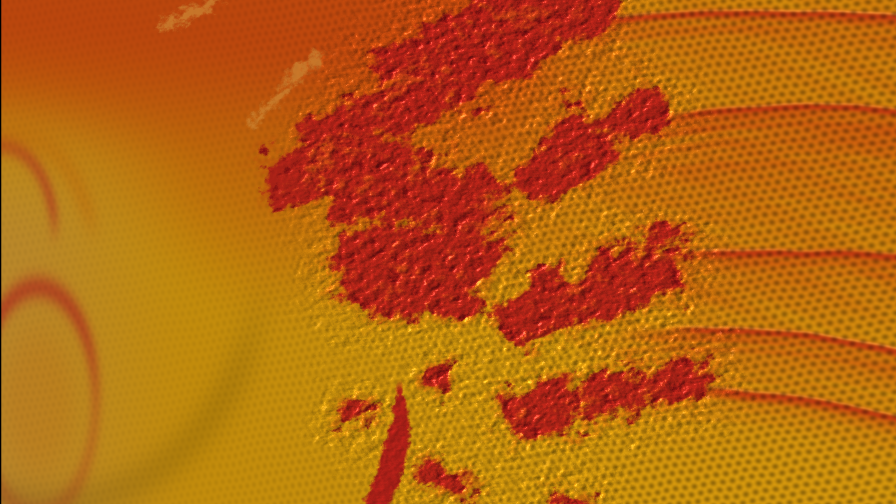
This texture is drawn by a Shadertoy shader. Its source:

```glsl
const vec3 YELLOW = vec3(0.75, 0.54, 0.045);
const vec3 AMBER = vec3(0.73, 0.40, 0.04);
const vec3 ORANGE = vec3(0.72, 0.27, 0.05);
const vec3 RED = vec3(0.66, 0.12, 0.09);
const vec3 SAND = vec3(0.71, 0.52, 0.18);

vec2 hashGradient(vec2 cell) {
    vec2 h = vec2(dot(cell, vec2(127.1, 311.7)), dot(cell, vec2(269.5, 183.3)));
    return 2.0 * fract(sin(h) * 43758.5) - 1.0;
}

float gradientNoise(vec2 p) {
    vec2 i = floor(p), f = fract(p);
    vec2 u = f * f * f * (f * (f * 6.0 - 15.0) + 10.0);
    vec2 e = vec2(0.0, 1.0);
    float low = mix(dot(hashGradient(i), f), dot(hashGradient(i + e.yx), f - e.yx), u.x);
    float high = mix(dot(hashGradient(i + e), f - e), dot(hashGradient(i + 1.0), f - 1.0), u.x);
    return mix(low, high, u.y);
}

float fbm(vec2 p) {
    float sum = 0.0, amp = 0.6;
    for (int i = 0; i < 5; i++) {
        sum += amp * gradientNoise(p);
        p = mat2(1.6, 1.2, -1.2, 1.6) * p + 3.7;
        amp *= 0.55;
    }
    return sum;
}

float capsule(vec2 p, vec2 a, vec2 b, float radius) {
    vec2 pa = p - a, ba = b - a;
    return length(pa - ba * clamp(dot(pa, ba) / dot(ba, ba), 0.0, 1.0)) - radius;
}

// Approximate distance outside an ellipse
float ellipse(vec2 p, vec2 center, vec2 radii) {
    return (length((p - center) / radii) - 1.0) * min(radii.x, radii.y);
}

float softLine(float d, float width) {
    return exp(-d * d / (width * width));
}

// Distance to the thick red dabs
float dabs(vec2 p) {
    const vec4 ends[12] = vec4[12](
        vec4(0.83, 0.84, 1.13, 1.01), vec4(0.80, 0.82, 0.58, 0.64),
        vec4(0.72, 0.66, 0.94, 0.58), vec4(0.74, 0.47, 0.88, 0.46),
        vec4(1.07, 0.65, 1.28, 0.77), vec4(1.14, 0.79, 1.13, 0.71),
        vec4(1.05, 0.37, 1.31, 0.48), vec4(1.03, 0.18, 1.36, 0.25),
        vec4(0.86, 0.06, 0.92, 0.02), vec4(0.70, 0.18, 0.73, 0.15),
        vec4(0.87, 0.26, 0.88, 0.25), vec4(1.10, 0.01, 1.16, 0.00));
    const float radii[12] = float[12](0.085, 0.055, 0.08, 0.085, 0.042, 0.025,
        0.058, 0.04, 0.022, 0.012, 0.012, 0.012);
    float d = 10.0;
    for (int i = 0; i < 12; i++) d = min(d, capsule(p, ends[i].xy, ends[i].zw, radii[i]));
    return d;
}

// Canvas threads, coarser toward the right
float weave(vec2 p) {
    float warp = 85.0 * p.x - 12.0 * p.x * p.x + 12.0 * p.y;
    float weft = 64.0 * p.y - 10.0 * p.x + 0.4 * gradientNoise(p * 14.0);
    return sin(6.2832 * warp) * sin(3.1416 * weft) + 0.5 * cos(6.2832 * weft);
}

// Curved strokes with soft bands of orange below
vec3 paintStrokes(vec3 col, vec2 p) {
    const vec4 curves[5] = vec4[5](
        vec4(1.16, 0.955, 0.10, -0.14), vec4(1.32, 0.765, 0.16, -0.29),
        vec4(1.36, 0.495, 0.04, -0.12), vec4(1.33, 0.345, 0.02, -0.26),
        vec4(1.38, 0.225, -0.03, -0.28));
    const float bands[5] = float[5](0.055, 0.17, 0.06, 0.085, 0.025);
    for (int i = 0; i < 5; i++) {
        vec4 c = curves[i];
        float x = p.x - c.x;
        float d = p.y - c.y - c.z * x - c.w * x * x + 0.006 * gradientNoise(vec2(p.x * 9.0, c.y * 40.0));
        float reach = smoothstep(-0.04, 0.08, x);
        float streak = 0.65 + 0.7 * gradientNoise(vec2(p.x * 2.5, d * 65.0 + c.y * 90.0));
        float band = smoothstep(0.008, -0.01, d) * exp(min(d, 0.0) / bands[i]);
        col = mix(col, ORANGE, clamp(band * streak * smoothstep(-0.25, 0.1, x), 0.0, 0.9));
        col = mix(col, vec3(0.67, 0.18, 0.06), 0.85 * reach * softLine(d, 0.008));
        col += vec3(0.17, 0.15, 0.13) * reach * softLine(d - 0.007, 0.003) * max(0.0, streak - 0.3);
    }
    return col;
}

void mainImage(out vec4 fragColor, in vec2 fragCoord) {
    vec2 p = fragCoord / iResolution.y;
    float rightSide = smoothstep(0.9, 1.3, p.x);

    // Blended ground
    float glow = p.y - 0.27 * smoothstep(0.0, 0.6, 0.6 - p.x);
    vec3 col = mix(YELLOW, AMBER, smoothstep(0.3, 0.68, glow) * (1.0 - 0.6 * rightSide));
    col = mix(col, ORANGE, smoothstep(0.68, 0.98, p.y + 0.08 * p.x) * (1.0 - rightSide));
    col = mix(col, SAND, 0.85 * smoothstep(0.42, 0.0, p.x) * smoothstep(0.85, 0.5, p.y));
    float drag = gradientNoise(vec2(p.x * 2.0, p.y * 28.0 + 4.0 * p.x * p.x));
    col = mix(col, AMBER, rightSide * clamp(0.3 + 0.8 * drag, 0.0, 0.8) * smoothstep(0.1, 0.5, p.y));
    col = paintStrokes(col, p);

    // Blurred petals at the left
    float petal = ellipse(p, vec2(0.075, 0.205), vec2(0.115, 0.225));
    float rim = softLine(petal, 0.013) * mix(0.3, 0.8, smoothstep(0.15, 0.4, p.y));
    float upper = ellipse(p, vec2(0.0, 0.537), vec2(0.108, 0.175));
    float outer = ellipse(p, vec2(0.03, 0.46), vec2(0.16, 0.27));
    float aboveCut = smoothstep(0.5, 0.6, p.y);
    col = mix(col, vec3(0.68, 0.23, 0.12), rim + 0.6 * aboveCut * softLine(upper, 0.012));
    col = mix(col, AMBER, 0.4 * aboveCut * softLine(outer, 0.018) + 0.25 * smoothstep(0.0, -0.08, petal));
    float fold = ellipse(p, vec2(0.1, 0.5), vec2(0.42, 0.5));
    col *= 1.0 - 0.1 * softLine(fold, 0.035) * smoothstep(0.5, 0.2, p.y);

    // Canvas weave
    col *= 1.0 + weave(p) * mix(0.02, 0.15, smoothstep(0.3, 1.25, p.x));

    // Ragged paint and its relief
    vec2 grain = mat2(0.88, -0.47, 0.47, 0.88) * p * vec2(11.0, 15.0);
    float rough = fbm(grain);
    float fine = fbm(grain * 3.5 + 9.0);
    float d = dabs(p) + 0.105 * rough + 0.05 * fine;
    float red = smoothstep(0.012, -0.012, d);
    float impasto = smoothstep(0.13, 0.0, d) * smoothstep(0.5, 0.65, p.x);
    vec2 lift = vec2(-0.12, 0.24);
    float slope = fine - fbm(grain * 3.5 + 9.0 + lift);
    vec3 pigment = mix(RED, vec3(0.72, 0.23, 0.08), smoothstep(0.02, 0.45, rough + fine));
    pigment = mix(pigment, vec3(0.51, 0.05, 0.07), smoothstep(0.05, 0.4, -fine));
    col = mix(col, ORANGE, 0.6 * smoothstep(0.05, 0.0, d) * smoothstep(-0.1, 0.25, fine));
    col = mix(col, pigment, 0.96 * red);
    col *= 1.0 + 0.9 * impasto * clamp(slope, -0.4, 0.4);
    col += vec3(0.32, 0.25, 0.23) * impasto * smoothstep(0.16, 0.42, slope);

    // Pale flecks beside the upper dabs
    float fleck = capsule(p, vec2(0.51, 0.76), vec2(0.62, 0.88), 0.008);
    fleck = min(fleck, capsule(p, vec2(0.33, 0.95), vec2(0.43, 1.0), 0.008));
    col = mix(col, vec3(0.80, 0.52, 0.20), 0.75 * smoothstep(0.012, -0.01, fleck + 0.05 * fine + 0.03 * rough));

    // Lone curved stroke
    float bend = p.x - 0.795 + 1.2 * (p.y - 0.2) * (p.y - 0.2);
    float taper = 0.021 * smoothstep(0.26, 0.1, p.y) + 0.004;
    float stem = smoothstep(0.005, -0.005, abs(bend) - taper + 0.02 * fine) * smoothstep(0.25, 0.22, p.y);
    col = mix(col, RED * (1.0 + 0.5 * slope), stem);

    col *= smoothstep(0.001, 0.004, p.x);
    fragColor = vec4(clamp(col, 0.0, 1.0), 1.0);
}
```
